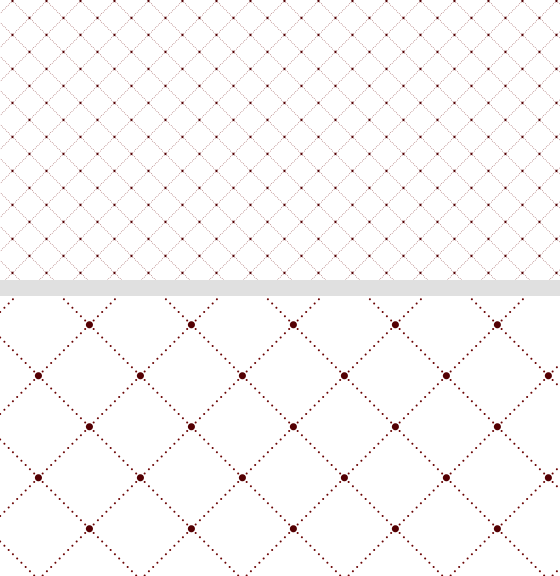
Top, the full canvas; bottom, a detail of the centre.
Reproduce this pattern procedurally as a Shadertoy shader.

```glsl
// Distance from p to the nearest bead on lines of constant integer p.x
float beadDistance(vec2 p) {
    float beads = 12.0;
    float along = p.y * beads;
    return length(vec2(p.x - round(p.x), (along - round(along)) / beads));
}

vec3 trellis(vec2 uv) {
    // Diagonal lattice: every integer point is a crossing
    float period = 0.12142;
    vec2 q = (uv - vec2(0.0446, 0.9967)) / period;
    vec2 lattice = vec2(q.x + q.y, q.x - q.y);
    float edge = period * inversesqrt(2.0);

    float bead = min(beadDistance(lattice), beadDistance(lattice.yx)) * edge;
    float knot = length(lattice - round(lattice)) * edge;

    vec3 color = vec3(1.0);
    color = mix(vec3(0.42, 0.02, 0.02), color, step(0.0012, bead));
    return mix(vec3(0.33, 0.0, 0.01), color, step(0.0042, knot));
}

void mainImage(out vec4 fragColor, in vec2 fragCoord) {
    // Area sampling keeps beads smaller than a pixel at their true weight
    const int GRID = 8;
    vec3 total = vec3(0.0);
    for (int j = 0; j < GRID; j++) {
        for (int i = 0; i < GRID; i++) {
            vec2 offset = (vec2(i, j) + 0.5) / float(GRID) - 0.5;
            total += trellis((fragCoord + offset) / iResolution.y);
        }
    }
    fragColor = vec4(total / float(GRID * GRID), 1.0);
}
```
